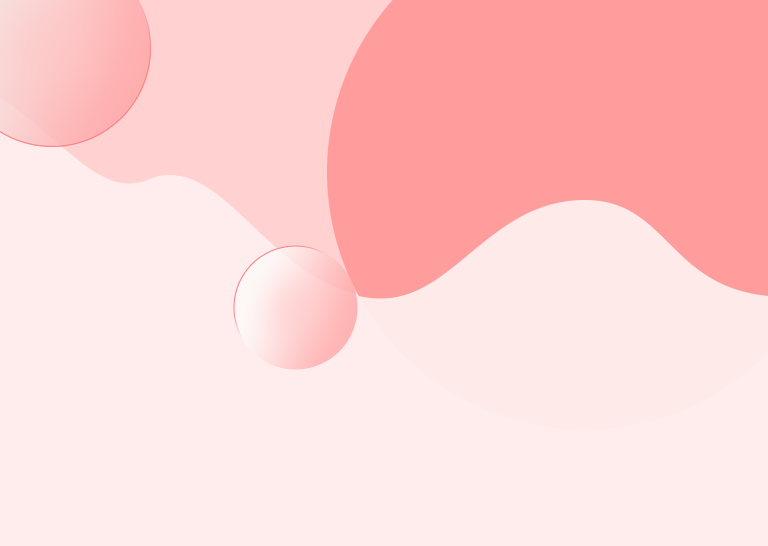
Write a WebGL 2 fragment shader that draws this background.

```glsl
#version 300 es
precision highp float;
// Soft pink backdrop: a pale wave, a large coral disc cut by a second wave,
// and two glassy spheres. Waves are cubic Bezier spans solved for their height
// at a given x; spheres blend a linear and a radial gradient. Height is 1.
uniform vec2 u_resolution;
out vec4 fragColor;

const vec3 BLUSH = vec3(1.0, 0.93, 0.928);
const vec3 ROSE = vec3(1.0, 0.82, 0.82);
const vec3 CORAL = vec3(1.0, 0.61, 0.61);

vec2 bezier(vec2 a, vec2 b, vec2 c, vec2 d, float t) {
    float s = 1.0 - t;
    return s * s * s * a + 3.0 * s * s * t * b + 3.0 * s * t * t * c + t * t * t * d;
}

// Height of a left-to-right Bezier span at x, found by bisection.
float spanHeight(float x, vec2 a, vec2 b, vec2 c, vec2 d) {
    float t = 0.5;
    float stepSize = 0.25;
    for (int i = 0; i < 16; i++) {
        t += bezier(a, b, c, d, t).x < x ? stepSize : -stepSize;
        stepSize *= 0.5;
    }
    return bezier(a, b, c, d, t).y;
}

float roseWave(float x) {
    vec2 dip = vec2(0.2344, 0.6639);
    vec2 crest = vec2(0.3114, 0.6795);
    if (x < dip.x)
        return spanHeight(x, vec2(0.0, 0.8205), vec2(0.088, 0.767), vec2(0.165, dip.y), dip);
    if (x < crest.x)
        return spanHeight(x, dip, vec2(0.271, dip.y), vec2(0.275, crest.y), crest);
    return spanHeight(x, crest, vec2(0.421, crest.y), vec2(0.504, 0.491), vec2(0.6575, 0.4615));
}

float coralWave(float x) {
    vec2 dip = vec2(0.6978, 0.4533);
    vec2 crest = vec2(1.0714, 0.6337);
    if (x < dip.x)
        return dip.y + 2.73 * (x - dip.x) * (x - dip.x);
    if (x < crest.x)
        return spanHeight(x, dip, vec2(0.833, dip.y), vec2(0.897, crest.y), crest);
    return spanHeight(x, crest, vec2(1.223, crest.y), vec2(1.223, 0.476), vec2(1.4066, 0.458));
}

// Smooth coverage of the region where d is negative.
float cover(float d) {
    float slope = length(vec2(dFdx(d), dFdy(d)));
    return clamp(0.5 - d / max(slope, 1e-5), 0.0, 1.0);
}

// Translucent sphere whose thin rim shows only on the side facing rimDir.
vec3 glass(vec3 base, vec2 p, vec2 center, float radius, vec3 pale, vec2 rimDir, vec2 rimFade) {
    vec2 n = (p - center) / radius;
    float d = (length(n) - 1.0) * radius;
    float sweep = smoothstep(-0.8, 1.0, dot(n, vec2(0.93, -0.37)));
    vec3 tint = mix(pale, vec3(1.0, 0.645, 0.645), sweep);
    tint = mix(tint, vec3(1.0, 0.77, 0.77), 0.55 * exp(-4.5 * dot(n, n)));
    vec3 color = mix(base, tint, 0.79 * cover(d));

    float pixel = 1.0 / u_resolution.y;
    float line = clamp((0.001 + 0.5 * pixel - abs(d + 0.001)) / pixel, 0.0, 1.0);
    float facing = smoothstep(rimFade.x, rimFade.y, dot(normalize(n + 1e-5), rimDir));
    return mix(color, vec3(1.0, 0.5, 0.51), line * facing);
}

void main() {
    vec2 p = gl_FragCoord.xy / u_resolution.y;

    // Pale wave hanging from the top
    vec3 color = mix(BLUSH, ROSE, cover(roseWave(p.x) - p.y));

    // Large disc: coral above its wave, a faint blush below
    float disc = cover(length(p - vec2(1.0714, 0.685)) - 0.4725);
    vec3 discColor = mix(vec3(1.0, 0.919, 0.919), CORAL, cover(coralWave(p.x) - p.y));
    color = mix(color, discColor, disc);

    // Glass spheres
    color = glass(color, p, vec2(0.0952, 0.9121), 0.1813, vec3(0.96, 0.89, 0.88),
                  vec2(0.3, -0.954), vec2(-0.3, 0.5));
    color = glass(color, p, vec2(0.5412, 0.4368), 0.1136, vec3(0.99, 0.985, 0.98),
                  vec2(-0.707, 0.707), vec2(0.15, 0.75));

    fragColor = vec4(color, 1.0);
}
```
